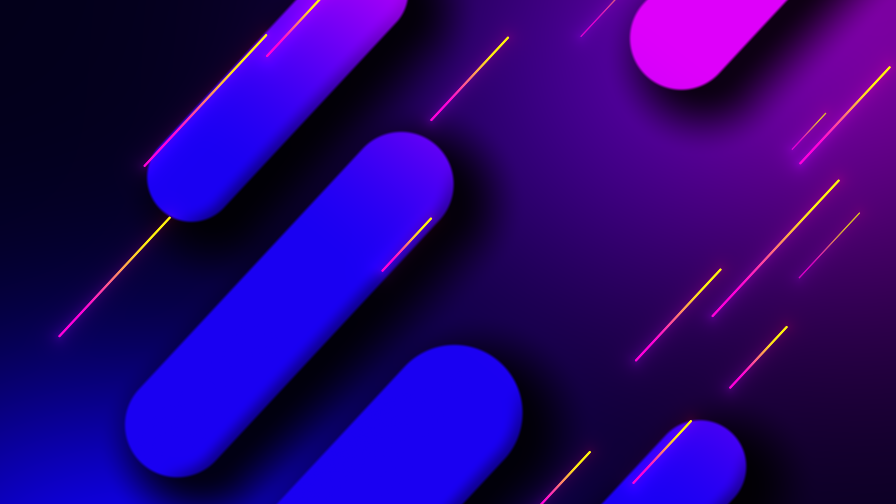
This background is drawn by a Shadertoy shader. Its source:

```glsl
const vec2 SLANT = vec2(0.681, 0.732);
const vec2 SIDE = vec2(0.732, -0.681);

const vec3 NIGHT = vec3(0.01, 0.0, 0.10);
const vec3 BLUE = vec3(0.10, 0.0, 0.95);
const vec3 MAGENTA = vec3(0.87, 0.0, 0.98);
const vec3 PINK = vec3(1.0, 0.0, 0.85);
const vec3 YELLOW = vec3(1.0, 0.95, 0.05);

// Capsules: lower end, length, radius
const int PILL_COUNT = 5;
const vec4 PILLS[PILL_COUNT] = vec4[](
    vec4(0.380, 0.648, 0.502, 0.088),
    vec4(0.352, 0.157, 0.652, 0.104),
    vec4(0.357, -0.405, 0.800, 0.135),
    vec4(0.980, -0.365, 0.600, 0.092),
    vec4(1.352, 0.924, 0.500, 0.102));

// Streaks: lower end, length; the faint ones come last
const int STREAK_COUNT = 14;
const int FIRST_FAINT = 11;
const vec3 STREAKS[STREAK_COUNT] = vec3[](
    vec3(0.287, 0.671, 0.354), vec3(0.530, 0.889, 0.175),
    vec3(0.856, 0.762, 0.223), vec3(0.118, 0.333, 0.321),
    vec3(0.759, 0.463, 0.141), vec3(1.588, 0.676, 0.260),
    vec3(1.414, 0.373, 0.367), vec3(1.262, 0.285, 0.246),
    vec3(1.449, 0.231, 0.164), vec3(1.257, 0.042, 0.167),
    vec3(1.053, -0.023, 0.172), vec3(1.153, 0.928, 0.200),
    vec3(1.572, 0.704, 0.097), vec3(1.586, 0.449, 0.175));

// Distance to a slanted segment that starts at a
float segmentDistance(vec2 p, vec2 a, float len) {
    vec2 q = p - a;
    return length(q - SLANT * clamp(dot(q, SLANT), 0.0, len));
}

float softGlow(vec2 p, vec2 center, vec2 falloff) {
    vec2 d = p - center;
    return exp(-dot(d * d, falloff));
}

vec3 backdrop(vec2 p, float aspect) {
    vec3 color = NIGHT;
    color += vec3(0.46, 0.0, 0.48) * softGlow(p, vec2(aspect, 1.05), vec2(2.2));
    color += vec3(0.09, 0.0, 0.28) * softGlow(p, vec2(1.15, 0.82), vec2(4.0));
    color += vec3(0.05, 0.0, 0.85) * softGlow(p, vec2(0.25, -0.15), vec2(2.6, 5.3));
    return color;
}

vec3 addPill(vec3 color, vec2 p, vec4 pill, float soft) {
    // Cast shadow, down and to the right
    vec2 castPoint = p - vec2(0.045, -0.035);
    float castDistance = segmentDistance(castPoint, pill.xy, pill.z) - pill.w;
    color *= 1.0 - 0.88 * (1.0 - smoothstep(-0.04, 0.10, castDistance));

    // Body, shaded towards its lower right rim
    float d = segmentDistance(p, pill.xy, pill.z) - pill.w;
    float across = dot(p - pill.xy, SIDE) / pill.w;
    float warmth = smoothstep(1.0, 2.0, dot(p, vec2(0.8, 1.0)));
    vec3 body = mix(BLUE, MAGENTA, warmth);
    float rim = smoothstep(0.3, 1.05, across) * smoothstep(-0.04, 0.0, d);
    body *= 1.0 - 0.4 * rim * (1.0 - warmth);
    return mix(color, body, 1.0 - smoothstep(-soft, soft, d));
}

vec3 addStreak(vec3 color, vec2 p, vec3 streak, float strength, float pixel) {
    float d = segmentDistance(p, streak.xy, streak.z);
    float along = clamp(dot(p - streak.xy, SLANT) / streak.z, 0.0, 1.0);
    vec3 halo = mix(vec3(0.5, 0.0, 0.6), vec3(0.45, 0.0, 0.05), along);
    color += halo * 0.32 * strength * exp(-d / 0.014);

    vec3 core = mix(PINK, YELLOW, smoothstep(0.15, 0.85, along));
    float halfWidth = 0.0023 * strength;
    float mask = 1.0 - smoothstep(halfWidth - 0.5 * pixel, halfWidth + 0.5 * pixel, d);
    return mix(color, core, mask * mix(0.4, 1.0, strength));
}

void mainImage(out vec4 fragColor, in vec2 fragCoord) {
    float pixel = 1.0 / iResolution.y;
    vec2 p = fragCoord * pixel;
    vec3 color = backdrop(p, iResolution.x * pixel);

    for (int i = 0; i < PILL_COUNT; i++) {
        color = addPill(color, p, PILLS[i], max(0.004, pixel));
    }
    for (int i = 0; i < STREAK_COUNT; i++) {
        float strength = i < FIRST_FAINT ? 1.0 : 0.6;
        color = addStreak(color, p, STREAKS[i], strength, pixel);
    }
    fragColor = vec4(clamp(color, 0.0, 1.0), 1.0);
}
```
